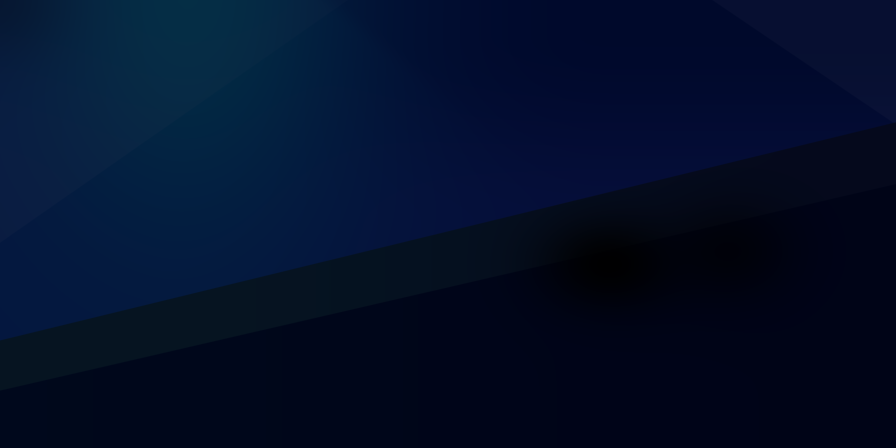
Give the GLSL for this background, as a Shadertoy shader.

```glsl
// Dark navy backdrop: translucent angled panels, a teal glow and a slanted shadow band.

// Colours
const vec3 NAVY_TOP    = vec3(0.000, 0.035, 0.170);
const vec3 NAVY_LOW    = vec3(0.022, 0.055, 0.225);
const vec3 BLUE_LEFT   = vec3(0.016, 0.090, 0.245);
const vec3 TEAL        = vec3(0.005, 0.185, 0.270);
const vec3 PANEL_TINT  = vec3(0.210, 0.230, 0.330);
const vec3 BAND_LEFT   = vec3(0.022, 0.078, 0.130);
const vec3 BAND_RIGHT  = vec3(0.018, 0.036, 0.110);
const vec3 FLOOR_LEFT  = vec3(0.000, 0.030, 0.108);
const vec3 FLOOR_RIGHT = vec3(0.000, 0.014, 0.092);

// Lines as (height at x = 0, slope), on a canvas 2 wide and 1 high
const vec2 BAND_TOP    = vec2(0.240, 0.2435);
const vec2 BAND_BOTTOM = vec2(0.128, 0.2305);
const vec2 LEFT_PANEL  = vec2(0.458, 0.698);
const vec2 RIGHT_PANEL = vec2(2.078, -0.678);
const vec2 BEAM_EDGE   = vec2(1.604, -0.827);

// Glow and shadow spots: centre, then radii
const vec4 GLOW       = vec4(0.42, 1.02, 0.34, 0.48);
const vec4 DARK_SPOT  = vec4(1.36, 0.41, 0.15, 0.10);
const vec4 FAINT_SPOT = vec4(1.63, 0.44, 0.14, 0.11);
const float LEFT_PANEL_ALPHA  = 0.12;
const float RIGHT_PANEL_ALPHA = 0.13;
const float BEAM_SOFTNESS     = 0.025;

// Signed distance to a line, positive above it
float lineDistance(vec2 p, vec2 line) {
    return (p.y - line.x - line.y * p.x) / sqrt(1.0 + line.y * line.y);
}

float above(vec2 p, vec2 line, float softness) {
    return smoothstep(-softness, softness, lineDistance(p, line));
}

float spot(vec2 p, vec4 shape) {
    vec2 d = (p - shape.xy) / shape.zw;
    return exp(-dot(d, d));
}

// Blue field with a glow, a soft beam and two clear panels
vec3 upperField(vec2 p, float edge) {
    vec3 navy = mix(NAVY_LOW, NAVY_TOP, smoothstep(0.50, 0.92, p.y));
    float beam = 1.0 - above(p, BEAM_EDGE, BEAM_SOFTNESS);
    float leftTint = 1.0 - smoothstep(0.35, 1.35, p.x);
    vec3 color = mix(navy, BLUE_LEFT, leftTint * mix(0.75, 1.0, beam));
    color = mix(color, TEAL, spot(p, GLOW) * mix(0.70, 0.90, beam));

    // Dim corner beside the glow
    color *= 1.0 - 0.25 * spot(p, vec4(0.0, 1.0, 0.16, 0.13));

    float panelFade = mix(1.0, 0.55, smoothstep(0.60, 1.0, p.y));
    color = mix(color, PANEL_TINT, LEFT_PANEL_ALPHA * panelFade * above(p, LEFT_PANEL, edge));
    return mix(color, PANEL_TINT, RIGHT_PANEL_ALPHA * above(p, RIGHT_PANEL, edge));
}

void mainImage(out vec4 fragColor, in vec2 fragCoord) {
    vec2 p = fragCoord / iResolution.xy * vec2(2.0, 1.0);
    float edge = 0.8 / iResolution.y;
    float across = p.x * 0.5;

    // Shadow band and floor
    vec3 band = mix(BAND_LEFT, BAND_RIGHT, smoothstep(0.2, 0.95, across));
    vec3 ground = mix(FLOOR_LEFT, FLOOR_RIGHT, smoothstep(0.0, 0.9, across));
    vec3 lower = mix(ground, band, above(p, BAND_BOTTOM, edge));

    // Black pools along the lower edge
    lower *= 1.0 - 0.97 * spot(p, DARK_SPOT);
    lower *= 1.0 - 0.60 * spot(p, FAINT_SPOT);

    vec3 color = mix(lower, upperField(p, edge), above(p, BAND_TOP, edge));
    fragColor = vec4(color, 1.0);
}
```
